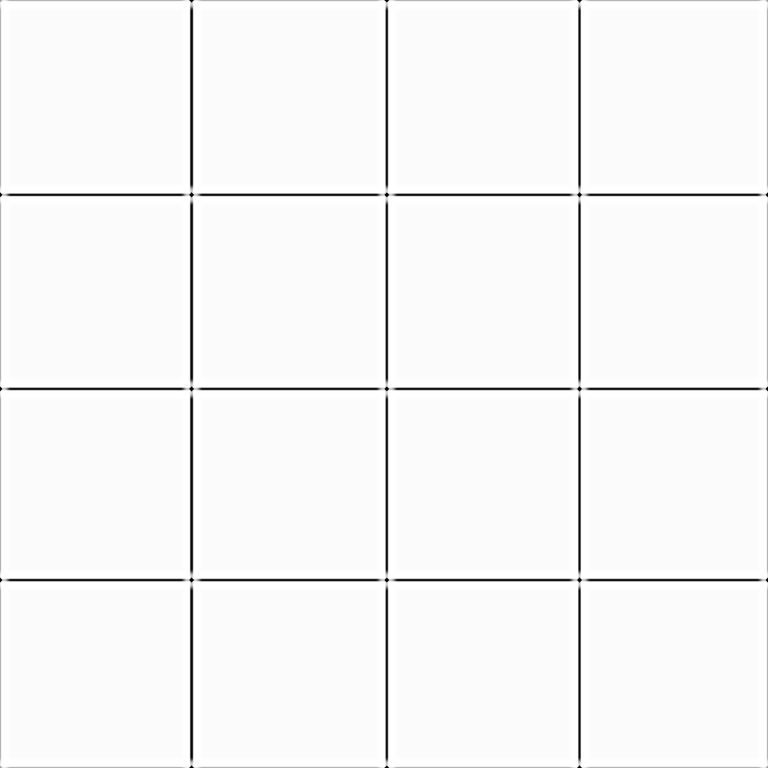
Reproduce this pattern procedurally as a Shadertoy shader.

```glsl
// Four by four white square tiles with thin black joints that break around a small dot at each crossing.

const float TILES = 4.0;
const vec3 TILE_COLOR = vec3(0.984);
const vec3 HALO_COLOR = vec3(1.0);
const vec3 JOINT_COLOR = vec3(0.015);

// Shift of each joint from the even grid, in canvas units.
const float SHIFT_X[5] = float[5](0.0, -0.0005, 0.0037, 0.0046, 0.0);
const float SHIFT_Y[5] = float[5](0.0, -0.0053, -0.0064, -0.0037, 0.0);

const float JOINT_HALF_WIDTH = 0.0015;
const float FIRST_JOINT_EXTRA = 0.0003;   // the first upright joint is heavier
const float JOINT_SOFTNESS = 0.0013;
const float BORDER_HALF_WIDTH = 0.0012;
const float BORDER_INK = 0.38;

const float GAP_START = 0.0055;
const float GAP_END = 0.0145;
const float GAP_INK = 0.22;
const float DOT_RADIUS = 0.0034;
const float HALO_START = 0.008;
const float HALO_END = 0.017;

// Nearest joint on one axis: x = distance, y = ink strength, z = half width.
vec3 nearestJoint(float p, float shifts[5], float firstExtra) {
    vec3 nearest = vec3(1.0, 0.0, 0.0);
    for (int i = 0; i < 5; i++) {
        float d = abs(p - float(i) / TILES - shifts[i]);
        bool border = i == 0 || i == 4;
        float halfWidth = border ? BORDER_HALF_WIDTH : JOINT_HALF_WIDTH;
        if (i == 1) halfWidth += firstExtra;
        if (d < nearest.x) nearest = vec3(d, border ? BORDER_INK : 1.0, halfWidth);
    }
    return nearest;
}

// Ink of a joint, fading close to the joint that crosses it.
float jointInk(vec3 joint, float crossingDistance, float softness) {
    float line = 1.0 - smoothstep(joint.z - softness, joint.z + softness, joint.x);
    float gap = mix(GAP_INK, 1.0, smoothstep(GAP_START, GAP_END, crossingDistance));
    return line * joint.y * gap;
}

void mainImage(out vec4 fragColor, in vec2 fragCoord) {
    vec2 uv = fragCoord / iResolution.xy;
    float softness = max(JOINT_SOFTNESS, 0.6 / min(iResolution.x, iResolution.y));

    vec3 upright = nearestJoint(uv.x, SHIFT_X, FIRST_JOINT_EXTRA);
    vec3 level = nearestJoint(uv.y, SHIFT_Y, 0.0);

    // Tile face with a bright rim
    float rim = smoothstep(HALO_START, HALO_END, min(upright.x, level.x));
    vec3 color = mix(HALO_COLOR, TILE_COLOR, rim);

    // Joints
    float ink = max(jointInk(upright, level.x, softness),
                    jointInk(level, upright.x, softness));

    // Diamond dot at each crossing
    float diamond = upright.x + level.x - DOT_RADIUS;
    float dotInk = 1.0 - smoothstep(-softness, softness, diamond);
    ink = max(ink, dotInk * max(upright.y, level.y));

    fragColor = vec4(mix(color, JOINT_COLOR, ink), 1.0);
}
```
